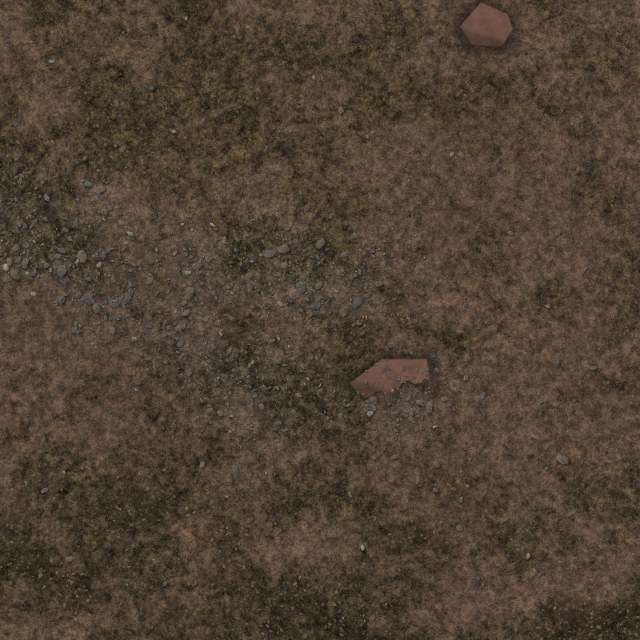
Write a Shadertoy shader that draws this texture.

```glsl
// Dry reddish earth seen from above, with low scrub, a drift of pebbles and two sandstone rocks.
#define GRAIN 1.25          // contrast of the fine soil grain
#define SCRUB_DARKEN 0.27   // how much scrub darkens the soil
#define PEBBLE_AMOUNT 0.62  // pebble density inside the drift
#define FLECK_AMOUNT 0.30   // density of yellow leaves
#define SPRIG_AMOUNT 0.55   // density of pale dry sprigs
#define SOIL vec3(0.365, 0.288, 0.235)
#define OLIVE vec3(0.325, 0.282, 0.205)
#define GRAVEL vec3(0.335, 0.295, 0.255)
#define SANDSTONE vec3(0.455, 0.340, 0.285)
#define LEAF vec3(0.43, 0.365, 0.16)
#define SPRIG vec3(0.49, 0.43, 0.33)

float hash(vec2 p) {
    vec3 q = fract(vec3(p.xyx) * 0.1031);
    q += dot(q, q.yzx + 33.33);
    return fract((q.x + q.y) * q.z);
}

float noise(vec2 p) {
    vec2 i = floor(p), f = fract(p);
    f = f * f * (3.0 - 2.0 * f);
    return mix(mix(hash(i), hash(i + vec2(1, 0)), f.x),
               mix(hash(i + vec2(0, 1)), hash(i + vec2(1, 1)), f.x), f.y);
}

float fbm(vec2 p, float gain) {
    float sum = 0.0, amp = 1.0, total = 0.0;
    for (int i = 0; i < 4; i++) {
        sum += amp * noise(p);
        total += amp;
        amp *= gain;
        p = mat2(1.6, 1.2, -1.2, 1.6) * p + 17.3;
    }
    return sum / total;
}

float segment(vec2 p, vec2 a, vec2 b) {
    vec2 ab = b - a;
    return length(p - a - ab * clamp(dot(p - a, ab) / dot(ab, ab), 0.0, 1.0));
}

// Scattered oval grains: x = coverage, y = random tint, z = shading, w = shadow
vec4 scatter(vec2 p, float freq, float density, float pixel) {
    vec2 q = p * freq, cell = floor(q);
    vec4 grain = vec4(0.0);
    float soft = pixel * freq * 0.8;
    for (int j = -1; j <= 1; j++)
    for (int i = -1; i <= 1; i++) {
        vec2 id = cell + vec2(i, j) + freq * 3.0;
        if (hash(id + 5.7) > density) continue;
        float tint = hash(id + 31.1), angle = 6.283 * hash(id + 47.9);
        vec2 d = q - cell - vec2(i, j) - vec2(hash(id + 11.3), hash(id + 23.5));
        mat2 turn = mat2(cos(angle), -sin(angle), sin(angle), cos(angle));
        vec2 stretch = vec2(0.85, 1.1 + 0.5 * hash(id + 61.3));
        float size = hash(id + 71.7);
        float radius = 0.16 + 0.26 * size * size;
        float wobble = 0.10 * (noise(d * 5.0 + id) - 0.5);
        float dist = length(turn * d * stretch) - radius + wobble;
        float cover = 1.0 - smoothstep(-soft, soft, dist);
        float under = length(turn * (d + vec2(-0.07, 0.10)) * stretch) - radius;
        grain.w = max(grain.w, 1.0 - smoothstep(-0.05, 0.16, under));
        grain.xyz = mix(grain.xyz, vec3(1.0, tint, dot(d, vec2(-0.5, 0.8)) / radius), cover);
    }
    return grain;
}

// Angular rock outline built from jittered half planes
float rockDistance(vec2 p, vec2 size, float seed) {
    float d = -1.0;
    for (int i = 0; i < 6; i++) {
        float a = (float(i) + 0.6 * hash(vec2(float(i), seed))) * 1.0472;
        float reach = 0.75 + 0.3 * hash(vec2(seed, float(i) + 9.0));
        d = max(d, dot(p / size, vec2(cos(a), sin(a))) - reach);
    }
    return d * size.y;
}

void addRock(inout vec3 color, vec2 p, float d, float pixel, float grain) {
    float shadow = 1.0 - smoothstep(-0.005, 0.022, d);
    color *= 1.0 - 0.38 * shadow;
    float lit = 0.93 + 0.22 * (fbm(p * 45.0, 0.6) - 0.5) + 0.25 * (grain - 0.5);
    lit *= mix(0.78, 1.0, smoothstep(-0.024, -0.012, p.y + 0.3 * p.x));
    color = mix(color, SANDSTONE * lit, 1.0 - smoothstep(-pixel, pixel, d));
}

void mainImage(out vec4 fragColor, in vec2 fragCoord) {
    float pixel = 1.0 / iResolution.y;
    vec2 p = fragCoord * pixel;

    // Broad patches of bare soil, scrub and gravel
    float broad = fbm(p * 4.0 + 3.1, 0.6);
    float clumps = fbm(p * 13.0 + 41.0, 0.65);
    float scrub = smoothstep(0.40, 0.64, 0.5 * broad + 0.5 * clumps);
    float drift = segment(p, vec2(-0.05, 0.72), vec2(0.40, 0.39));
    drift = min(drift, 0.03 + segment(p, vec2(0.25, 0.58), vec2(0.58, 0.55)));
    drift = min(drift, 0.025 + length(p - vec2(0.62, 0.365)));
    float gravel = 1.0 - smoothstep(0.02, 0.14, drift + 0.16 * (clumps - 0.5));

    // Fine grain and tangled stems
    float grain = fbm(p * 95.0, 0.95);
    float stems = abs(fbm(p * 62.0 + 7.0, 0.7) - 0.5);
    vec3 color = mix(SOIL, OLIVE, 0.85 * scrub);
    color = mix(color, GRAVEL, 0.5 * gravel);
    color *= 1.0 - SCRUB_DARKEN * scrub + 0.30 * (broad - 0.5);
    color *= 1.0 + GRAIN * (1.0 + 0.5 * scrub) * (grain - 0.5);
    color *= 1.0 + scrub * (0.9 * stems - 0.08);

    // Yellow leaves above, pale dry sprigs below
    float upper = smoothstep(0.25, 0.65, p.y);
    float thicket = smoothstep(0.48, 0.62, fbm(p * 9.0 + 77.0, 0.6));
    vec4 leaf = scatter(p, 150.0, FLECK_AMOUNT * (0.15 + scrub) * (0.2 + 0.8 * upper), pixel);
    color = mix(color, LEAF * (0.75 + 0.5 * leaf.y), 0.62 * leaf.x);
    float low = 1.0 - smoothstep(0.12, 0.32, p.y);
    color *= 1.0 - 0.22 * thicket * low;
    vec4 sprig = scatter(p + 0.37, 125.0, SPRIG_AMOUNT * thicket * low, pixel);
    color = mix(color, SPRIG * (0.75 + 0.4 * sprig.y), 0.65 * sprig.x);

    // One exposed rock, one half buried
    vec2 open = p - vec2(0.762, 0.961);
    addRock(color, open, rockDistance(open, vec2(0.038, 0.034), 4.0), pixel, grain);
    vec2 buried = p - vec2(0.618, 0.405);
    float d = rockDistance(buried, vec2(0.066, 0.044), 8.0);
    float soilLine = 0.07 * (fbm(p * 28.0, 0.6) - 0.5) - 0.012 - buried.y;
    addRock(color, buried, max(d, soilLine), pixel, grain);

    // Pebbles in three sizes, dense in the drift and rare elsewhere
    for (int i = 0; i < 3; i++) {
        float freq = 46.0 * pow(1.65, float(i));
        float density = 0.012 + PEBBLE_AMOUNT * gravel * (0.3 + 0.2 * float(i));
        vec4 stone = scatter(p + 0.13 * float(i), freq, density, pixel);
        vec3 tint = mix(vec3(0.34, 0.34, 0.33), vec3(0.45, 0.39, 0.33), stone.y);
        tint += 0.15 * smoothstep(0.84, 0.96, fract(stone.y * 7.3));
        tint *= 0.97 + 0.13 * stone.z + 0.35 * (grain - 0.5);
        color *= 1.0 - 0.28 * stone.w;
        color = mix(color, tint, 0.9 * stone.x);
    }
    fragColor = vec4(clamp(color, 0.0, 1.0), 1.0);
}
```
